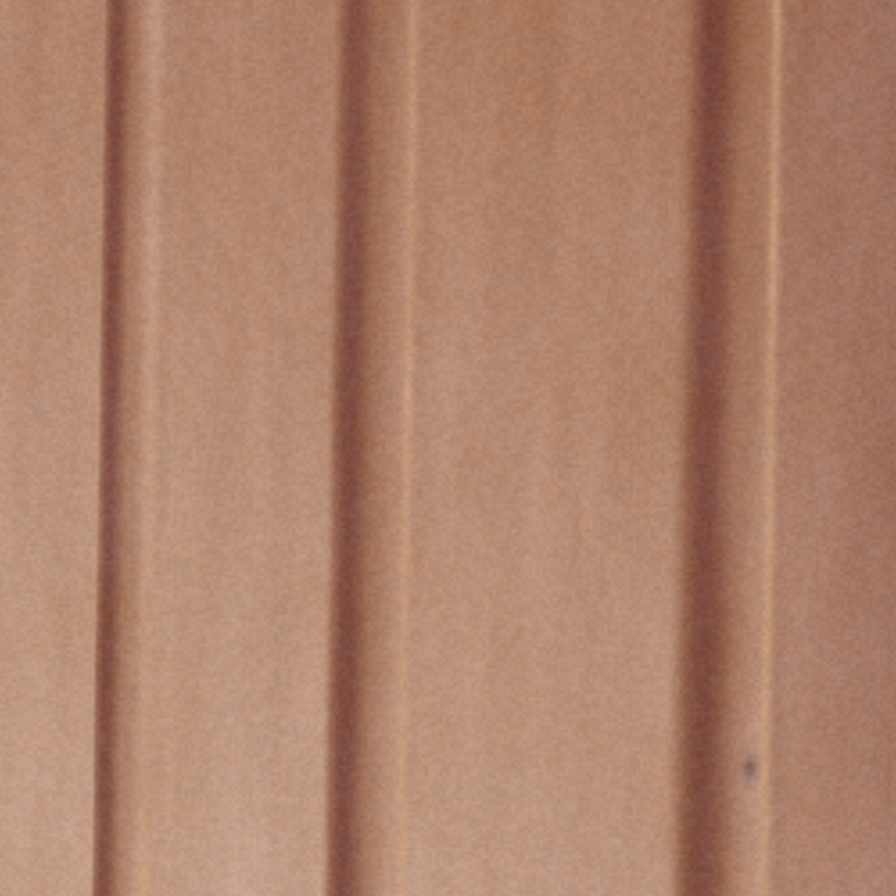
Give the GLSL for this texture, as a Shadertoy shader.

```glsl
// Weathered copper-brown metal cladding with three leaning vertical grooves.

const int   GROOVES      = 3;
const vec3  SPACING      = vec3(0.124, 0.201, 0.066);   // quadratic: start, step, growth
const vec3  LIP_OFFSET   = vec3(0.043, 0.0275, -0.007); // quadratic, from groove centre
const float LEAN         = 0.016;
const vec2  HALF_WIDTH   = vec2(0.016, 0.0070);         // first groove, growth per groove
const float LIP_WIDTH    = 0.0058;
const float GRAIN_CELLS  = 250.0;
const float GRAIN_AMOUNT = 0.068;
const float STREAK_AMOUNT = 0.060;
const float BLOTCH_AMOUNT = 0.050;
const vec2  STAIN_POS    = vec2(0.837, 0.143);

const vec3 PANEL_SHADE = vec3(0.660, 0.475, 0.375);
const vec3 PANEL_LIGHT = vec3(0.770, 0.625, 0.540);
const vec3 PANEL_RIGHT = vec3(0.600, 0.420, 0.355);
const vec3 GROOVE_DARK = vec3(0.490, 0.295, 0.250);
const vec3 GROOVE_SIDE = vec3(0.600, 0.405, 0.310);
const vec3 LIP_COLOR   = vec3(0.800, 0.625, 0.490);
const vec3 STAIN_COLOR = vec3(0.390, 0.290, 0.310);

float hash(vec2 p) {
    return fract(sin(dot(p, vec2(12.9898, 78.233))) * 43758.5453);
}

float noise(vec2 p) {
    vec2 i = floor(p), f = fract(p);
    f = f * f * (3.0 - 2.0 * f);
    return mix(mix(hash(i), hash(i + vec2(1, 0)), f.x),
               mix(hash(i + vec2(0, 1)), hash(i + vec2(1, 1)), f.x), f.y);
}

float fbm(vec2 p) {
    float sum = 0.0, amp = 0.5;
    for (int i = 0; i < 4; i++) {
        sum += amp * noise(p);
        p = p * 2.03 + 17.1;
        amp *= 0.5;
    }
    return sum;
}

float bell(float d, float width) {
    return exp(-d * d / (width * width));
}

// Broad light: brightest at the lower left, dull on the sheet past the last lip
vec3 panelColor(vec2 p, float x) {
    float light = clamp(1.02 - 0.75 * p.y - 0.36 * p.x, 0.0, 1.0);
    vec3 col = mix(PANEL_SHADE, PANEL_LIGHT, light);
    float right = 0.45 * smoothstep(0.855, 0.875, x) + 0.45 * smoothstep(0.86, 1.0, x);
    return mix(col, PANEL_RIGHT, right * (0.6 + 0.4 * p.y));
}

// Dark channel, slope rising to the lip, and the bright lip of one groove
vec3 addGroove(vec3 col, float d, float index, float y) {
    vec3 powers = vec3(1.0, index, index * index);
    float w = HALF_WIDTH.x + HALF_WIDTH.y * index;
    float lip = dot(LIP_OFFSET, powers);

    // Shaded flanks, wider on the left, easing off toward the lip
    float flank = smoothstep(-w * (1.0 + 0.2 * index), -w * 0.6, d)
                * (1.0 - smoothstep(w * 0.5, lip, d));
    col = mix(col, GROOVE_SIDE, flank * (0.70 + 0.12 * index));

    // Core with a gentle falloff; depth drifts along the groove
    float core = smoothstep(-w, -w * 0.15, d) * (1.0 - smoothstep(0.0, w * 1.15, d));
    float depth = 0.94 + 0.14 * (noise(vec2(y * 6.0, index * 7.0)) - 0.5);
    col = mix(col, GROOVE_DARK, core * depth);

    // The lip is softer and paler near the top of the first groove
    float fade = y * max(1.0 - index, 0.0);
    float strength = 0.38 + 0.36 * noise(vec2(y * 7.0, index * 5.0 + 2.0));
    float glint = bell(d - lip, LIP_WIDTH * (1.0 + 0.9 * fade));
    col = mix(col, mix(LIP_COLOR, PANEL_LIGHT, fade), glint * strength);
    return col - 0.012 * bell(d - lip - 0.014, 0.009);
}

void mainImage(out vec4 fragColor, in vec2 fragCoord) {
    vec2 p = fragCoord / iResolution.xy;
    float wobble = 0.002 * (noise(vec2(p.y * 5.0, 3.0)) - 0.5);
    float x = p.x - LEAN * (p.y - 0.5) + wobble;

    vec3 col = panelColor(p, x);
    for (int i = 0; i < GROOVES; i++) {
        float n = float(i);
        float center = dot(SPACING, vec3(1.0, n, n * n));
        col = addGroove(col, x - center, n, p.y);
    }

    // Wear: vertical streaks and cloudy tarnish
    float streak = fbm(vec2(x * 38.0, p.y * 4.0)) - 0.47;
    float blotch = fbm(p * vec2(11.0, 7.0) + 40.0) - 0.47;
    col += STREAK_AMOUNT * streak * vec3(0.9, 1.0, 1.0);
    col += BLOTCH_AMOUNT * blotch * vec3(0.6, 0.9, 1.5);

    // One blue-grey stain beside the last lip
    vec2 q = (p - STAIN_POS) / vec2(0.008, 0.013);
    col = mix(col, STAIN_COLOR, 0.6 * exp(-dot(q, q)));

    // Fine grain with a slight colour shift
    vec2 g = p * GRAIN_CELLS;
    float grain = 0.65 * noise(g) + 0.35 * noise(g * 0.53 + 9.0) - 0.5;
    float tint = noise(g * 0.4 + 71.0) - 0.5;
    col += GRAIN_AMOUNT * grain + 0.025 * tint * vec3(0.6, -0.3, -1.0);

    fragColor = vec4(clamp(col, 0.0, 1.0), 1.0);
}
```
